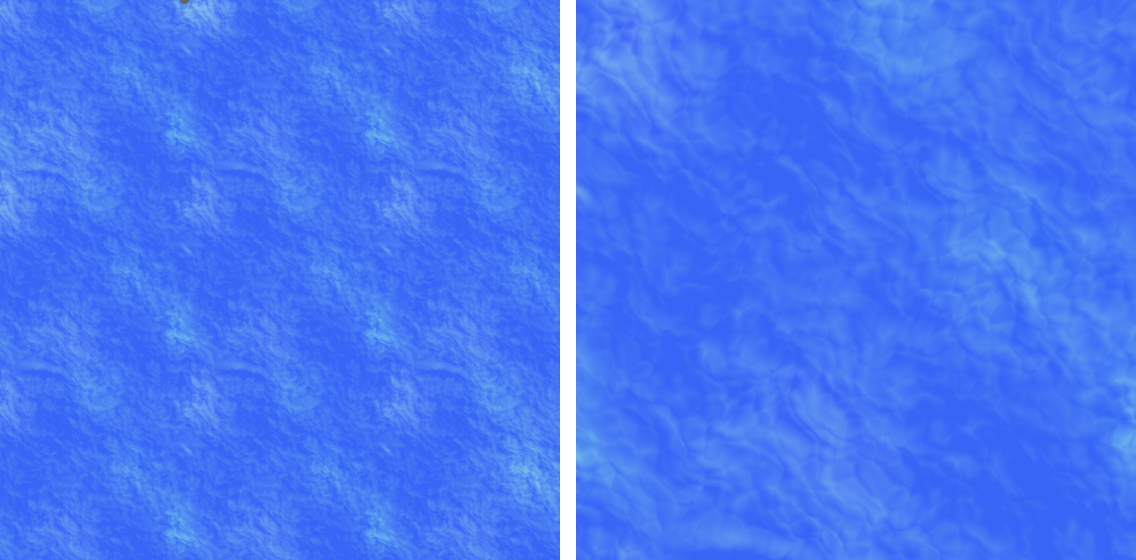
Left: the whole. Right: its middle third, enlarged.
Write a three.js fragment shader that draws this texture.

```glsl
// Rippled blue water: one wrinkled tile repeated about 2.8 times each way.
// Embossed periodic cellular noise makes the ripples, wrapped soft blobs the
// foam and troughs, and a broad unrepeated tint varies the whole surface.
varying vec2 vUv;

const float TAU = 6.2831853;

vec2 hash2(vec2 p) {
  return fract(sin(vec2(dot(p, vec2(127.1, 311.7)), dot(p, vec2(269.5, 183.3)))) * 4375.85);
}

// Squared distance to the nearest cell point, repeating every "period" cells.
float cellular(vec2 p, float period) {
  vec2 cell = floor(p), local = fract(p);
  float nearest = 2.0;
  for (int y = -1; y <= 1; y++) {
    for (int x = -1; x <= 1; x++) {
      vec2 offset = vec2(float(x), float(y));
      vec2 d = offset + hash2(mod(cell + offset, period) + period) - local;
      nearest = min(nearest, dot(d, d));
    }
  }
  return nearest;
}

// Soft blob wrapped around the tile, sheared along the given slope.
float blob(vec2 t, vec2 center, vec2 size, float slope) {
  vec2 d = fract(t - center + 0.5) - 0.5;
  d.y -= slope * d.x;
  d /= size;
  return exp(-dot(d, d));
}

// Unwrapped blob for the broad tint.
float glow(vec2 p, vec2 center, vec2 size) {
  vec2 d = (p - center) / size;
  return exp(-dot(d, d));
}

void main() {
  // Canvas measured downward, then bent by sines that keep the tile seamless.
  vec2 p = vec2(vUv.x, 1.0 - vUv.y);
  vec2 t = p * 2.805;
  vec2 warped = t + 0.014 * sin(TAU * (t.yx * vec2(2.0, 3.0) + vec2(0.1, 0.4)))
                  + 0.005 * sin(TAU * (t.yx * vec2(7.0, 5.0) + t * 3.0));

  // Crumpled ripples falling to the right: lit flanks of turned cells, each
  // scale bent by the last.
  vec2 turned = vec2(2.0 * warped.x + warped.y, 2.0 * warped.y - warped.x);
  float relief = 0.0;
  float period = 3.0;
  for (int i = 0; i < 4; i++) {
    vec2 q = turned * period + relief * vec2(0.15, -0.6);
    relief += cellular(q + vec2(0.10, -0.36), period) - cellular(q, period);
    period = floor(period * 1.9);
  }
  float mottle = cellular(turned * 2.0 + 0.25 * relief, 2.0) - 0.3;
  float grain = cellular(turned * 13.0 + relief * vec2(0.1, -0.5), 13.0) - 0.3;

  // Foam patches, with ragged edges from the mottling.
  vec2 ragged = warped + 0.06 * vec2(mottle, grain) + 0.02 * relief * vec2(1.0, -1.0);
  float cyanFoam = 0.54 * blob(ragged, vec2(0.90, 0.62), vec2(0.065, 0.13), 0.5)
                 + 0.32 * blob(ragged, vec2(0.97, 0.71), vec2(0.09, 0.05), 0.4)
                 + 0.32 * blob(ragged, vec2(0.66, 0.35), vec2(0.15, 0.12), 0.3)
                 + 0.32 * blob(ragged, vec2(0.48, 0.97), vec2(0.14, 0.10), 0.2);
  float paleFoam = 0.46 * blob(ragged, vec2(0.04, 0.00), vec2(0.11, 0.15), 0.4)
                 + 0.30 * blob(ragged, vec2(0.35, 0.67), vec2(0.15, 0.16), 0.2);

  // Troughs, the long crease with its lit lip, and a small bright crest.
  float troughs = 0.15 * blob(ragged, vec2(0.20, 0.22), vec2(0.22, 0.14), 0.0)
                + 0.14 * blob(ragged, vec2(0.68, 0.72), vec2(0.14, 0.18), 0.0);
  float crease = 0.40 * blob(warped, vec2(0.22, 0.88), vec2(0.17, 0.018), 0.30)
               - 0.28 * blob(warped, vec2(0.22, 0.845), vec2(0.17, 0.018), 0.30);
  float crest = 0.75 * blob(t, vec2(0.935, 0.25), vec2(0.024, 0.013), 0.8);

  // Broad tint that differs from repeat to repeat.
  float tint = 0.32 * glow(p, vec2(0.95, 0.83), vec2(0.09, 0.12))
             + 0.26 * glow(p, vec2(0.98, 0.14), vec2(0.09, 0.10))
             + 0.24 * glow(p, vec2(0.00, 0.28), vec2(0.14, 0.18))
             + 0.38 * glow(p, vec2(0.36, 0.01), vec2(0.07, 0.06))
             - 0.14 * glow(p, vec2(0.04, 0.48), vec2(0.16, 0.08))
             + 0.03 * sin(p.x * 9.0 + 2.0 * sin(p.y * 5.0));

  float foam = cyanFoam + paleFoam + max(tint, 0.0);
  float tone = 0.19 + foam + min(tint, 0.0) - troughs - crease + crest;
  tone += 0.18 * mottle + 0.26 * grain + relief * (0.30 + 0.65 * foam);
  tone = clamp(tone, -0.02, 1.3);

  vec3 water = mix(vec3(0.22, 0.40, 0.965), vec3(0.41, 0.64, 0.94), tone);
  water += cyanFoam * vec3(-0.03, 0.04, -0.01) + paleFoam * vec3(0.05, 0.0, 0.01);

  // Single brown speck on the top edge.
  float speck = 1.0 - smoothstep(0.005, 0.010, length(p - vec2(0.33, 0.0)));
  gl_FragColor = vec4(mix(water, vec3(0.36, 0.40, 0.36), speck), 1.0);
}
```
